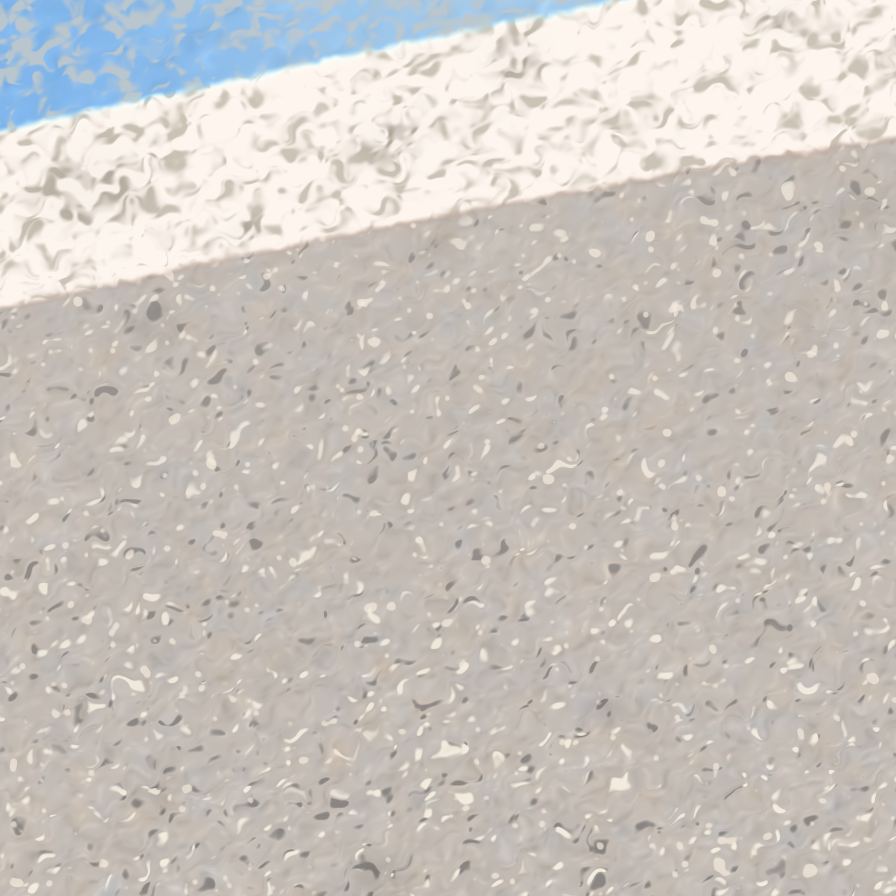
A Shadertoy shader for this texture:

```glsl
// Sunlit asphalt below a worn white road stripe and a strip of blue paint.

vec3 hash3(vec2 cell, float seed) {
    vec3 v = fract(vec3(cell.xyx) * vec3(0.1031, 0.1030, 0.0973) + seed * 0.137);
    v += dot(v, v.yxz + 33.33);
    return fract((v.xxy + v.yzz) * v.zyx);
}

// Cellular noise: one soft signed blob per cell, roughly -1 to 1.
float blobNoise(vec2 p, float seed) {
    vec2 cell = floor(p), f = p - cell;
    float sum = 0.0;
    for (int j = -1; j <= 1; j++)
    for (int i = -1; i <= 1; i++) {
        vec2 o = vec2(i, j);
        vec3 h = hash3(cell + o, seed);
        vec2 d = o + h.xy - f;
        sum += (2.0 * h.z - 1.0) * exp(-6.0 * dot(d, d));
    }
    return sum;
}

// Rotates by an angle and stretches features along that direction.
vec2 grainSpace(vec2 p, float angle, float stretch) {
    vec2 dir = vec2(cos(angle), sin(angle));
    return vec2(dot(p, dir) / stretch, dot(p, vec2(-dir.y, dir.x)));
}

// Bends straight grain into irregular flakes.
vec2 warp(vec2 p, float amount) {
    return p + amount * vec2(blobNoise(p * 45.0, 51.0), blobNoise(p * 45.0, 52.0));
}

float stain(vec2 p, vec2 center, float radius) {
    vec2 d = grainSpace(p - center, 0.35, 1.4) / radius;
    return exp(-dot(d, d));
}

// Broad drift of tone from layered sines.
float drift(vec2 p) {
    return 0.5 * sin(7.0 * p.x + 3.0 * sin(5.0 * p.y))
         + 0.3 * sin(13.0 * p.y - 6.0 * p.x + 1.7)
         + 0.2 * sin(23.0 * p.x + 17.0 * p.y);
}

float bowedEdge(float x, float start, float slope, float bow) {
    return start + slope * x - bow * x * x;
}

vec3 asphalt(vec2 p) {
    vec2 q = grainSpace(warp(p, 0.012), 0.62, 1.7);
    float rough = mix(1.15, 0.8, smoothstep(0.0, 0.8, p.y));
    float patches = blobNoise(p * 14.0, 1.0);

    float dirt = stain(p, vec2(0.49, 0.727), 0.018) + stain(p, vec2(0.17, 0.635), 0.022)
               + stain(p, vec2(0.18, 0.11), 0.022) + stain(p, vec2(0.68, 0.21), 0.02)
               + stain(p, vec2(0.42, 0.02), 0.025) + stain(p, vec2(0.96, 0.77), 0.02);

    vec3 color = vec3(0.764, 0.734, 0.706) + 0.004 * drift(p);
    float fine = blobNoise(q * 135.0, 3.0);
    color += rough * (0.035 * blobNoise(q * 80.0, 2.0) + 0.04 * fine);
    color += vec3(0.016, 0.0, -0.018) * blobNoise(p * 32.0, 4.0);

    // Flakes and their shaded gaps gather in patches
    float gaps = blobNoise(q * 88.0, 11.0) + 0.35 * fine + 0.16 * patches + 0.3 * dirt;
    float dark = smoothstep(0.30, 0.85, -0.08 + gaps);
    color = mix(color, vec3(0.50, 0.485, 0.475), 0.75 * rough * dark);
    float flakes = blobNoise(q * 92.0, 12.0) - 0.35 * fine - 0.1 * patches;
    float light = smoothstep(0.34, 0.85, flakes);
    color = mix(color, vec3(0.97, 0.945, 0.89), 0.8 * rough * light);
    float glint = smoothstep(0.62, 0.9, blobNoise(p * 62.0, 13.0) + 0.2 * fine);
    color = mix(color, vec3(0.96, 0.92, 0.86), 0.7 * glint);
    return color - 0.045 * dirt;
}

vec3 whitePaint(vec2 p) {
    vec2 q = grainSpace(warp(p, 0.016), 0.45, 1.6);
    float wear = blobNoise(q * 74.0, 21.0) + 0.5 * blobNoise(q * 125.0, 22.0);
    float grime = stain(p, vec2(0.575, 0.935), 0.025) + stain(p, vec2(0.44, 0.85), 0.026)
                + stain(p, vec2(0.10, 0.79), 0.045) + stain(p, vec2(0.27, 0.742), 0.015)
                + stain(p, vec2(0.87, 0.98), 0.018);
    float worn = smoothstep(-0.12, 0.75, wear + 0.25 * grime);
    vec3 color = mix(vec3(0.995, 0.965, 0.935), vec3(0.80, 0.765, 0.715), worn);
    return color - grime * (0.02 + 0.10 * worn);
}

vec3 bluePaint(vec2 p) {
    vec2 q = grainSpace(warp(p, 0.012), 0.5, 1.5);
    float wear = blobNoise(q * 75.0, 31.0) + 0.6 * blobNoise(q * 125.0, 32.0);
    vec3 color = mix(vec3(0.50, 0.71, 0.92), vec3(0.64, 0.79, 0.92), smoothstep(0.0, 0.55, p.x));
    color += 0.04 * blobNoise(q * 55.0, 33.0);
    float corner = 0.2 * smoothstep(0.87, 1.0, p.y - 0.1 * p.x);
    return mix(color, vec3(0.74, 0.78, 0.80), 0.95 * smoothstep(-0.15, 0.6, wear + corner));
}

void mainImage(out vec4 fragColor, in vec2 fragCoord) {
    vec2 p = fragCoord / iResolution.xy;
    float ragged = 0.004 * blobNoise(p * 70.0, 41.0);
    float aboveLower = p.y - bowedEdge(p.x, 0.655, 0.228, 0.037) + ragged;
    float aboveUpper = p.y - bowedEdge(p.x, 0.853, 0.225, 0.020) + ragged;

    // Layers from the ground up, with soft borders
    vec3 color = mix(asphalt(p), whitePaint(p), smoothstep(-0.004, 0.005, aboveLower));
    color -= vec3(0.02, 0.05, 0.06) * exp(-pow(abs(aboveLower) / 0.004, 2.0));
    color = mix(color, bluePaint(p), smoothstep(-0.004, 0.006, aboveUpper));
    color += vec3(-0.02, 0.04, 0.05) * exp(-pow(abs(aboveUpper) / 0.005, 2.0));
    fragColor = vec4(clamp(color, 0.0, 1.0), 1.0);
}
```
